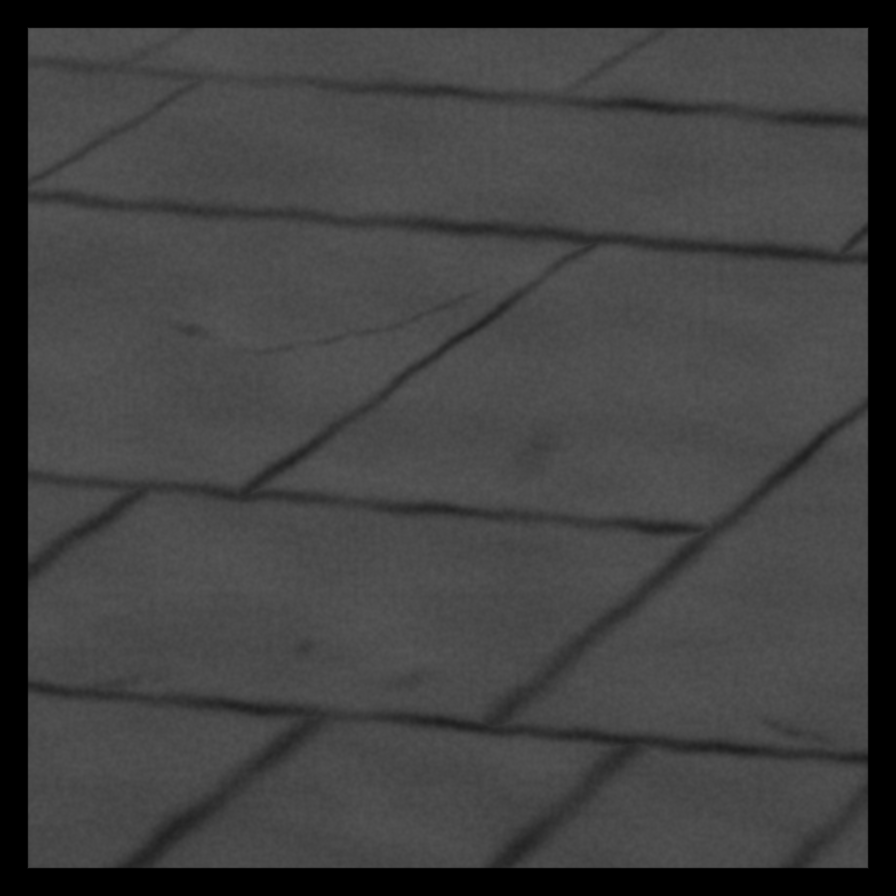
This texture is drawn by a WebGL 1 fragment shader. Its source:

```glsl
precision highp float;
// Worn grey paving slabs in slanting perspective courses, inside a black frame.

uniform vec2 u_resolution;

const vec3 SLAB_COLOR = vec3(0.302);
const vec3 FRAME_COLOR = vec3(0.0);
const float FRAME_WIDTH = 0.03125;
const vec2 VANISHING_POINT = vec2(3.995, 3.130);

// Beds from top to bottom: height at mid canvas, then the joints of the course below
const vec4 BED_HEIGHT = vec4(0.897, 0.746, 0.430, 0.192);
const vec4 JOINT_PHASE = vec4(0.589, 0.720, 0.698, 0.805);
const vec4 JOINT_PITCH = vec4(0.200, 0.132, 0.154, 0.096);
const vec2 TOP_JOINTS = vec2(0.664, 0.093);
const float WIDE_SLAB_EDGE = 0.852;

vec2 hashGradient(vec2 cell) {
  float h = fract(sin(dot(cell, vec2(127.1, 311.7))) * 43758.55);
  return vec2(cos(6.2832 * h), sin(6.2832 * h));
}

float gradientNoise(vec2 p) {
  vec2 i = floor(p), f = fract(p);
  vec2 u = f * f * f * (f * (f * 6.0 - 15.0) + 10.0);
  vec2 e = vec2(1.0, 0.0);
  float a = dot(hashGradient(i), f);
  float b = dot(hashGradient(i + e), f - e);
  float c = dot(hashGradient(i + e.yx), f - e.yx);
  float d = dot(hashGradient(i + 1.0), f - 1.0);
  return mix(mix(a, b, u.x), mix(c, d, u.x), u.y);
}

float fbm(vec2 p) {
  float sum = 0.0, gain = 0.5;
  for (int i = 0; i < 4; i++) {
    sum += gain * gradientNoise(p);
    p = p * 2.03 + 17.3;
    gain *= 0.55;
  }
  return sum;
}

// Soft dark groove at distance d
float groove(float d, float width) {
  return exp(-d * d / (width * width));
}

// Soft elliptical patch tilted by a slope
float stain(vec2 p, vec2 center, vec2 radius, float slope) {
  vec2 q = p - center;
  q.y -= slope * q.x;
  q /= radius;
  return exp(-dot(q, q));
}

// Bed and joint grooves of all courses
float grooves(vec2 p) {
  vec2 toVanish = VANISHING_POINT - p;
  float ray = toVanish.y / toVanish.x;
  vec2 joints = TOP_JOINTS;
  float wear = 1.0 + 0.9 * gradientNoise(p * 9.0);
  float bed = 0.0;
  for (int i = 0; i < 4; i++) {
    float slope = 0.068 + 0.006 * float(i);
    float d = p.y - BED_HEIGHT[i] + slope * (p.x - 0.5);
    if (d < 0.0) joints = vec2(JOINT_PHASE[i], JOINT_PITCH[i]);
    float strength = mix(0.095, 0.135, p.x);
    // The wide slab on the right spans two courses
    if (i == 2) strength *= 1.0 - smoothstep(-0.008, 0.008, ray - WIDE_SLAB_EDGE);
    if (i == 0) strength *= mix(0.55, 1.0, p.x);
    bed = max(bed, strength * groove(d, 0.0082));
  }
  // Joints are rays towards the vanishing point, spaced evenly by slope
  float gap = abs(fract((ray - joints.x) / joints.y + 0.5) - 0.5) * joints.y;
  float d = gap * toVanish.x / sqrt(1.0 + ray * ray);
  float width = mix(0.0135, 0.0058, smoothstep(0.2, 0.65, p.y));
  float strength = mix(0.12, 0.065, smoothstep(0.70, 0.80, p.y));
  strength *= mix(0.8, 1.0, smoothstep(0.3, 0.5, p.y));
  return wear * max(bed, strength * groove(d, width));
}

// Scuffs and one hairline crack
float blemishes(vec2 p) {
  float dark = 0.080 * stain(p, vec2(0.208, 0.632), vec2(0.024, 0.007), -0.3);
  dark += 0.045 * stain(p, vec2(0.592, 0.492), vec2(0.030, 0.024), 0.7);
  dark += 0.050 * stain(p, vec2(0.460, 0.242), vec2(0.032, 0.010), 0.2);
  dark += 0.060 * stain(p, vec2(0.885, 0.186), vec2(0.042, 0.007), -0.3);
  dark += 0.060 * stain(p, vec2(0.340, 0.277), vec2(0.010, 0.007), 0.3);
  dark += 0.040 * stain(p, vec2(0.150, 0.242), vec2(0.045, 0.008), 0.15);
  float t = (p.x - 0.26) / 0.30;
  float ends = smoothstep(-0.1, 0.15, t) * (1.0 - smoothstep(0.85, 1.1, t));
  dark += 0.045 * ends * groove(p.y - 0.609 - 0.078 * t * t, 0.0045);
  return dark * (1.0 + gradientNoise(p * 45.0));
}

void main() {
  vec2 p = gl_FragCoord.xy / u_resolution;
  vec2 wobble = vec2(gradientNoise(p * 16.0), gradientNoise(p * 19.0 + 40.0));
  vec2 warped = p + 0.006 * wobble;

  // Stone surface: broad mottling along the courses, then fine grain
  float tone = 0.060 * fbm(vec2(p.x * 6.0, (p.y + 0.08 * p.x) * 15.0));
  tone += 0.026 * gradientNoise(p * 115.0) + 0.018 * gradientNoise(p * 210.0 + 9.0);
  tone -= 0.022 * (1.0 - smoothstep(0.0, 0.45, p.y)) * (1.0 - 0.5 * p.x);
  vec3 color = SLAB_COLOR + tone - grooves(warped) - blemishes(warped);

  // Black frame
  vec2 inset = min(p, 1.0 - p) - FRAME_WIDTH;
  float soft = 1.0 / min(u_resolution.x, u_resolution.y);
  float inside = smoothstep(-soft, soft, min(inset.x, inset.y));
  gl_FragColor = vec4(mix(FRAME_COLOR, max(color, 0.0), inside), 1.0);
}
```
